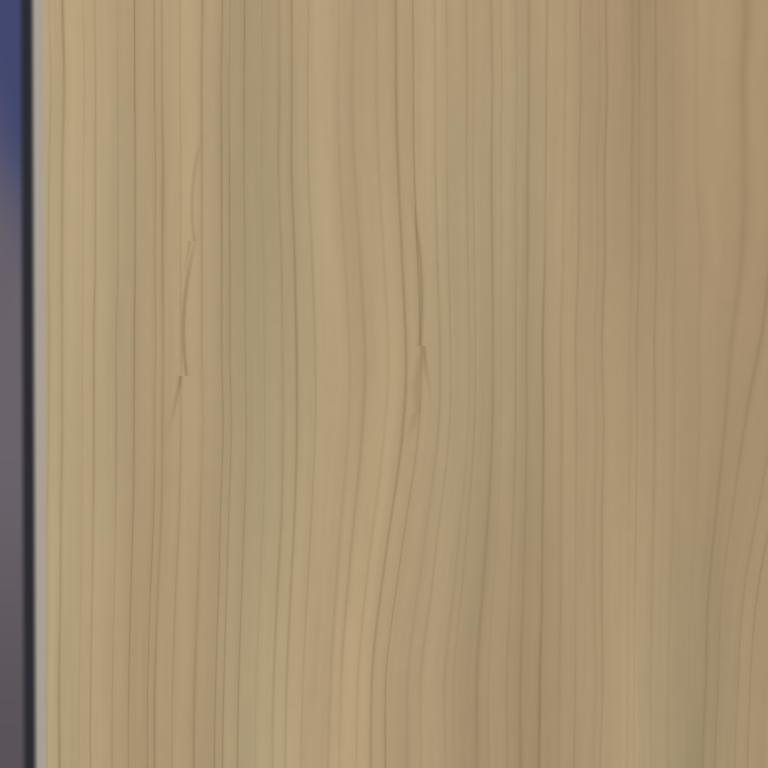
Write a Shadertoy shader that draws this texture.

```glsl
// Pale wood board with fine upright grain, beside a blurred blue-grey strip.
// Grain lines are jittered cells in a warped x coordinate, over soft bands and
// fibres; the board edge at the left is a stack of smooth colour steps.

#define GRAIN_LINES 46.0
#define LINE_WIDTH 0.0017
#define LINE_DEPTH 0.17
#define BAND_DEPTH 0.075
#define FIBRE_DEPTH 0.022
#define SWAY 0.022
#define WOOD_LIGHT vec3(0.725, 0.645, 0.500)
#define WOOD_DARK vec3(0.635, 0.550, 0.425)
#define EDGE_PALE vec3(0.660, 0.630, 0.580)
#define GAP_DARK vec3(0.170, 0.175, 0.200)
#define STRIP_BLUE vec3(0.250, 0.270, 0.420)
#define STRIP_GREY vec3(0.400, 0.370, 0.400)

float hash(vec2 p) {
    vec3 q = fract(p.xyx * vec3(0.1031, 0.1030, 0.0973));
    q += dot(q, q.yzx + 33.33);
    return fract((q.x + q.y) * q.z);
}

float noise(vec2 p) {
    vec2 cell = floor(p), f = fract(p);
    f = f * f * (3.0 - 2.0 * f);
    float low = mix(hash(cell), hash(cell + vec2(1, 0)), f.x);
    float high = mix(hash(cell + vec2(0, 1)), hash(cell + vec2(1, 1)), f.x);
    return mix(low, high, f.y);
}

// Bends the upright grain: slow sway, a bulge mid-board, a slant at the right.
float grainCoord(vec2 p) {
    float g = p.x + SWAY * (noise(p * vec2(4.0, 2.2) + 7.0) - 0.5);
    g += 0.003 * (noise(p * vec2(14.0, 9.0)) - 0.5);
    float bulge = exp(-pow((p.x - 0.55) / 0.10, 2.0));
    g -= 0.035 * bulge * smoothstep(0.10, 0.52, p.y);
    float slant = smoothstep(0.88, 1.04, p.x);
    return g - 0.085 * slant * smoothstep(0.12, 0.85, p.y);
}

// Darkness of the thin ring lines, each with a soft shade on one side.
float grainLines(float g, float y, float pixel) {
    float base = floor(g * GRAIN_LINES), dark = 0.0;
    for (float k = -1.0; k <= 1.0; k++) {
        float id = base + k;
        float centre = (id + 0.15 + 0.7 * hash(vec2(id, 3.0))) / GRAIN_LINES;
        float d = g - centre;
        float width = max(LINE_WIDTH * mix(0.7, 1.5, hash(vec2(id, 9.0))), 0.7 * pixel);
        float strength = mix(0.2, 1.0, hash(vec2(id, 17.0)));
        strength *= mix(0.35, 1.0, noise(vec2(id * 5.3, y * 4.0)));
        float core = exp(-d * d / (width * width));
        float shade = exp(-abs(d) / 0.006) * (d < 0.0 ? 0.35 : 0.15);
        dark += strength * (0.75 * core + shade);
    }
    return dark;
}

// A tapered, curved dark streak, as left by a small flame in the figure.
float streak(vec2 p, vec2 centre, float bend, float halfLength, float width) {
    float t = (p.y - centre.y) / halfLength;
    float d = p.x - centre.x - bend * t * t * sign(t + 0.4);
    float taper = 1.0 - smoothstep(0.35, 1.0, abs(t));
    return taper * exp(-d * d / (width * width));
}

vec3 woodColour(vec2 p, float pixel) {
    float g = grainCoord(p);
    float across = smoothstep(0.0, 1.05, p.x);
    vec3 colour = mix(WOOD_LIGHT, WOOD_DARK, 0.12 + 0.68 * across);

    // Broad bands, with a slight shift between olive and pink
    float band = 0.6 * noise(vec2(g * 13.0, p.y * 0.9)) + 0.4 * noise(vec2(g * 34.0, p.y * 1.3 + 5.0));
    colour *= 1.0 + BAND_DEPTH * (band - 0.5) * 2.0;
    float tint = noise(vec2(g * 9.0 + 20.0, p.y * 1.5)) - 0.5;
    colour += tint * vec3(0.018, -0.010, -0.012);

    // Fine fibres and faint mottling
    float fibre = noise(vec2(g * 190.0, p.y * 7.0)) - 0.5;
    float mottle = noise(p * vec2(90.0, 60.0)) - 0.5;
    colour *= 1.0 + FIBRE_DEPTH * fibre + 0.010 * mottle;

    // Ring lines, then the few flame streaks
    float dark = grainLines(g, p.y, pixel) * mix(1.0, 0.8, across);
    dark += 0.8 * streak(p, vec2(0.239, 0.57), 0.026, 0.15, 0.0028);
    dark += 0.5 * streak(p, vec2(0.250, 0.73), 0.018, 0.11, 0.0024);
    dark += 0.7 * streak(p, vec2(0.549, 0.61), -0.016, 0.15, 0.0030);
    dark += 0.4 * streak(p, vec2(0.543, 0.49), 0.014, 0.07, 0.0050);
    return colour * (1.0 - LINE_DEPTH * min(dark, 1.3) * vec3(0.85, 1.0, 1.2));
}

void mainImage(out vec4 fragColor, in vec2 fragCoord) {
    vec2 p = fragCoord / iResolution.xy;
    float pixel = 1.0 / iResolution.x;
    float x = p.x + 0.004 * (p.y - 0.5);

    // Blurred strip behind the board
    float blue = smoothstep(0.58, 0.92, p.y + 0.12 * (noise(p * vec2(40.0, 7.0)) - 0.5));
    vec3 colour = mix(STRIP_GREY, STRIP_BLUE, blue);
    colour *= mix(0.88, 1.05, smoothstep(0.0, 0.45, p.y));

    // Dark gap, pale edge and board face, from left to right
    colour = mix(colour, GAP_DARK, smoothstep(0.024, 0.035, x));
    colour = mix(colour, EDGE_PALE, smoothstep(0.039, 0.049, x));
    colour = mix(colour, woodColour(p, pixel), smoothstep(0.053, 0.064, x));
    fragColor = vec4(colour, 1.0);
}
```
